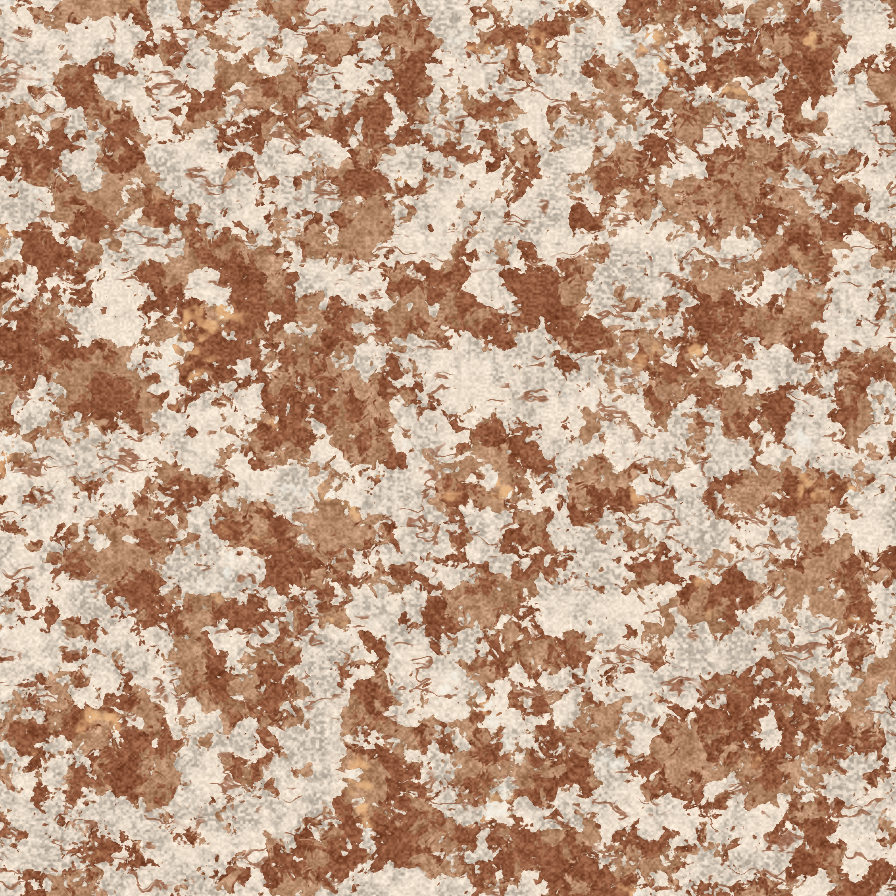
Give the GLSL for this texture, as a WebGL 1 fragment shader.

```glsl
precision highp float;
uniform vec2 u_resolution;

const vec3 CREAM = vec3(0.94, 0.88, 0.81);
const vec3 STONE_GREY = vec3(0.65, 0.61, 0.56);
const vec3 TAN = vec3(0.73, 0.57, 0.44);
const vec3 RUST = vec3(0.58, 0.36, 0.25);
const vec3 DARK_RUST = vec3(0.47, 0.26, 0.16);
const vec3 GLOW = vec3(0.98, 0.78, 0.56);

float hash(vec2 p) {
  return fract(sin(dot(p, vec2(127.1, 311.7))) * 43758.5453);
}

float noise(vec2 p) {
  vec2 cell = floor(p);
  vec2 f = fract(p);
  f = f * f * (3.0 - 2.0 * f);
  float low = mix(hash(cell), hash(cell + vec2(1.0, 0.0)), f.x);
  float high = mix(hash(cell + vec2(0.0, 1.0)), hash(cell + vec2(1.0)), f.x);
  return mix(low, high, f.y);
}

// Rotated octaves; gain sets how ragged the contours become.
float fbm(vec2 p, float gain) {
  float sum = 0.0;
  float total = 0.0;
  float weight = 1.0;
  for (int i = 0; i < 5; i++) {
    sum += weight * noise(p);
    total += weight;
    weight *= gain;
    p = mat2(1.6, 1.2, -1.2, 1.6) * p + vec2(17.3, 9.1);
  }
  return sum / total;
}

float cover(float value, float threshold, float softness) {
  return smoothstep(threshold - softness, threshold + softness, value);
}

// Short, mostly level fissures along a noise contour.
float cracks(vec2 p) {
  float contour = abs(fbm(p * vec2(22.0, 52.0) + 71.0, 0.5) - 0.5);
  float broken = cover(noise(p * vec2(40.0, 52.0) + 33.0), 0.64, 0.06);
  return (1.0 - smoothstep(0.015, 0.045, contour)) * broken;
}

void main() {
  vec2 uv = gl_FragCoord.xy / min(u_resolution.x, u_resolution.y);
  vec2 wobble = vec2(noise(uv * 75.0), noise(uv * 75.0 + 50.0)) - 0.5;
  vec2 p = uv + wobble * 0.010;

  // Grain at two sizes.
  float fineGrain = noise(uv * 430.0) - 0.5;
  float grain = fineGrain + 0.6 * (noise(uv * 240.0 + 7.0) - 0.5);

  // Rust ground with darker mottling.
  float mottle = fbm(uv * 55.0 + 13.0, 0.65);
  vec3 ground = mix(RUST, DARK_RUST, cover(mottle, 0.56, 0.14) * 0.6);
  ground += grain * vec3(0.19, 0.17, 0.15);

  // Worn tan layer.
  float wear = fbm(p * 29.0 + 41.0, 0.76);
  vec3 tan = TAN + (mottle - 0.5) * 0.40 + grain * 0.17;
  vec3 color = mix(ground, tan, cover(wear, 0.505, 0.04) * 0.85);

  // Flaking cream plaster with grey speckled patches.
  float plaster = fbm(p * 22.0 + 5.0, 0.72);
  float flakes = fbm(uv * vec2(70.0, 88.0) + 23.0, 0.65);
  float relief = plaster + (flakes - 0.5) * 0.28;
  float coat = cover(relief, 0.503, 0.020);
  float greyPatch = cover(fbm(uv * 34.0 + 61.0, 0.6), 0.49, 0.14);
  float speckle = cover(noise(uv * 330.0 + 3.0), 0.52, 0.25);
  vec3 cream = mix(CREAM, STONE_GREY, greyPatch * (0.14 + 0.58 * speckle));
  cream += grain * 0.12;
  cream = mix(cream, RUST + grain * 0.12, cracks(p) * 0.8);

  // Thin shadow where the plaster lifts from the ground.
  float rim = cover(relief, 0.48, 0.025);
  color *= 1.0 - 0.06 * rim * (1.0 - coat);
  color = mix(color, cream, coat);

  // Rare warm and pale blooms.
  float bloom = cover(fbm(uv * 20.0 + 91.0, 0.5), 0.74, 0.06);
  float dapple = cover(noise(uv * 130.0 + 29.0), 0.48, 0.20);
  vec3 bloomColor = mix(GLOW, vec3(0.97, 0.96, 0.92), coat);
  color = mix(color, bloomColor, bloom * dapple * 0.7);

  gl_FragColor = vec4(clamp(color, 0.0, 1.0), 1.0);
}
```
